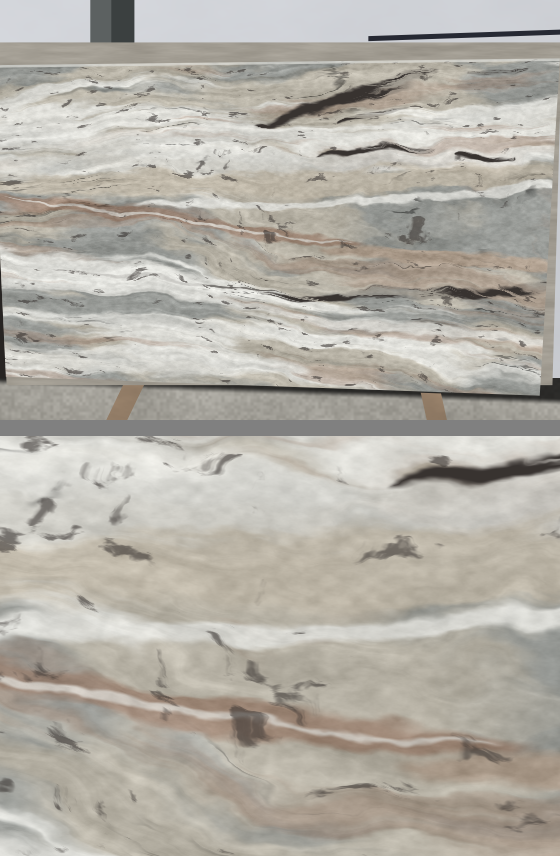
Top: the whole. Bottom: its middle third, enlarged.
Reproduce this texture procedurally as a Shadertoy shader.

```glsl
// A veined marble slab leaning in a workshop, with wall, floor and wooden blocks.

const vec3 WHITE = vec3(0.87, 0.87, 0.85);
const vec3 BEIGE = vec3(0.72, 0.70, 0.65);
const vec3 CREAM = vec3(0.76, 0.73, 0.67);
const vec3 GREY  = vec3(0.58, 0.59, 0.575);
const vec3 RUST  = vec3(0.60, 0.49, 0.42);
const vec3 DARK  = vec3(0.22, 0.20, 0.19);
const vec3 WALL  = vec3(0.83, 0.84, 0.86);
const vec3 FLOOR = vec3(0.64, 0.63, 0.60);
const vec3 WOOD  = vec3(0.60, 0.51, 0.42);
const float FOLD = 0.11;       // strength of the large folds
const float RIPPLE = 0.035;    // strength of the small folds
const float GRAIN = 0.13;      // contrast of the fine speckle

float hash(vec2 p) {
    return fract(sin(dot(p, vec2(127.1, 311.7))) * 43758.5453);
}

float noise(vec2 p) {
    vec2 i = floor(p), f = fract(p);
    f = f * f * (3.0 - 2.0 * f);
    return mix(mix(hash(i), hash(i + vec2(1, 0)), f.x),
               mix(hash(i + vec2(0, 1)), hash(i + vec2(1, 1)), f.x), f.y);
}

float fbm(vec2 p) {
    float sum = 0.0, amp = 0.5;
    for (int i = 0; i < 5; i++) {
        sum += amp * noise(p);
        p = mat2(1.9, 0.25, -0.25, 2.1) * p + 17.3;
        amp *= 0.5;
    }
    return sum / 0.97;
}

// Antialiased mask, 1 where d is positive
float inside(float d) {
    return clamp(d * iResolution.y + 0.5, 0.0, 1.0);
}

// Tapered, bent and ragged streak running from a to b
float seam(vec2 p, vec2 a, vec2 b, float bend, float width) {
    float t = (p.x - a.x) / (b.x - a.x);
    float arch = clamp(4.0 * t * (1.0 - t), 0.0, 1.0);
    float ragged = 0.2 + 1.6 * fbm(p * vec2(9.0, 45.0) + a * 31.0);
    float w = width * sqrt(arch) * ragged;
    float d = abs(p.y - mix(a.y, b.y, t) - bend * arch) - w;
    float soft = 0.25 * width + 0.001;
    return (1.0 - smoothstep(-soft, soft, d)) * smoothstep(0.0, 0.12, arch);
}

vec3 marble(vec2 p) {
    // Folded layer coordinates: the lower layers dip to the right, the upper rise
    float fold = fbm(p * vec2(2.6, 4.5) + 3.0) - 0.5;
    float ripple = fbm(p * vec2(11.0, 17.0)) - 0.5;
    float dip = mix(0.14, -0.07, smoothstep(0.3, 0.7, p.y));
    vec2 q = vec2(p.x + 0.15 * fold, p.y + dip * p.x + FOLD * fold + RIPPLE * ripple);
    vec2 s = p + vec2(0.0, 0.04 * fold + 0.035 * ripple);

    // Mixed layers of beige, grey and white
    float greyField = fbm(q * vec2(3.2, 15.0) + 40.0);
    float whiteField = fbm(q * vec2(2.6, 21.0) + 9.0);
    float strata = fbm(q * vec2(5.0, 85.0));
    vec3 col = mix(BEIGE, GREY, smoothstep(0.44, 0.59, greyField));
    col = mix(col, WHITE, 0.9 * smoothstep(0.51, 0.65, whiteField));
    col = mix(col, RUST, 0.4 * smoothstep(0.57, 0.72, fbm(q * vec2(2.5, 30.0) + 70.0)));

    // Broad pale and warm bands
    col = mix(col, WHITE, 0.75 * seam(s, vec2(-0.3, 0.69), vec2(0.75, 0.62), 0.0, 0.030));
    col = mix(col, WHITE, 0.75 * seam(s, vec2(-0.2, 0.61), vec2(1.6, 0.65), -0.02, 0.030));
    col = mix(col, CREAM, 0.9 * seam(s, vec2(-0.3, 0.56), vec2(1.7, 0.61), -0.02, 0.030));
    col = mix(col, WHITE, 0.9 * seam(s, vec2(0.3, 0.50), vec2(1.6, 0.58), -0.01, 0.011));
    col = mix(col, WHITE, 0.95 * seam(s, vec2(-0.3, 0.43), vec2(0.9, 0.25), 0.0, 0.022));
    col = mix(col, WHITE, 0.8 * seam(s, vec2(0.4, 0.29), vec2(1.5, 0.17), -0.02, 0.014));
    col = mix(col, WHITE, 0.8 * seam(s, vec2(-0.2, 0.27), vec2(1.2, 0.15), 0.0, 0.013));
    col = mix(col, WHITE, 0.8 * seam(s, vec2(-0.3, 0.16), vec2(0.75, 0.11), 0.0, 0.028));
    col = mix(col, RUST, 0.75 * seam(s, vec2(-0.3, 0.565), vec2(0.88, 0.425), -0.01, 0.014));
    col = mix(col, WHITE, 0.7 * seam(s, vec2(0.0, 0.525), vec2(0.85, 0.43), -0.01, 0.003));
    col = mix(col, mix(RUST, CREAM, 0.6), seam(s, vec2(0.75, 0.42), vec2(1.5, 0.33), 0.0, 0.019));

    // Fine lines and speckle
    float thread = 1.0 - smoothstep(0.0, 0.025, abs(fbm(q * vec2(3.0, 24.0) + 5.0) - 0.5));
    float patches = smoothstep(0.48, 0.68, fbm(p * vec2(5.0, 9.0) + 21.0));
    col *= 1.0 - 0.38 * thread * patches;
    col += 0.24 * (strata - 0.5);
    col += GRAIN * (fbm(p * vec2(85.0, 125.0)) - 0.5);
    float pits = smoothstep(0.68, 0.80, fbm(q * vec2(28.0, 80.0) + 12.0));
    col = mix(col, DARK, 0.6 * pits);

    // Dark veins, broken up by the strata
    float vein = seam(s, vec2(0.60, 0.695), vec2(1.05, 0.83), 0.006, 0.017);
    vein = max(vein, seam(s, vec2(0.80, 0.71), vec2(0.98, 0.75), 0.0, 0.006));
    vein = max(vein, seam(s, vec2(0.75, 0.635), vec2(1.04, 0.655), 0.004, 0.008));
    vein = max(vein, seam(s, vec2(1.08, 0.633), vec2(1.23, 0.63), 0.0, 0.007));
    vein = max(vein, seam(s, vec2(1.11, 0.825), vec2(1.26, 0.832), 0.0, 0.006));
    vec2 wave = s + vec2(0.0, 0.010 * sin(14.0 * s.x - 1.5));
    vein = max(vein, seam(wave, vec2(0.60, 0.305), vec2(1.40, 0.315), -0.015, 0.011));
    vein = max(vein, 0.6 * seam(s, vec2(0.12, 0.36), vec2(0.70, 0.30), -0.01, 0.003));
    return mix(col, DARK, vein * (1.0 - 0.75 * smoothstep(0.50, 0.62, strata)));
}

void mainImage(out vec4 fragColor, in vec2 fragCoord) {
    vec2 p = fragCoord / iResolution.y;
    p.x *= 1.3333 * iResolution.y / iResolution.x;
    float cloud = fbm(p * vec2(9.0, 14.0));

    // Wall with pillar and railing
    vec3 col = WALL + 0.03 * (p.y - 0.95) - 0.02 * p.x + 0.02 * (cloud - 0.5);
    float pillar = inside(p.x - 0.215) * inside(0.320 - p.x);
    col = mix(col, mix(vec3(0.36, 0.38, 0.38), vec3(0.23, 0.25, 0.25), inside(p.x - 0.265)), pillar);
    float rail = abs(p.y - 0.908 - 0.034 * (p.x - 0.877));
    col = mix(col, vec3(0.15, 0.16, 0.20), inside(0.006 - rail) * inside(p.x - 0.877));

    // Floor, contact shadow and wooden blocks
    float bottom = 0.1035 - 0.0355 * p.x;
    float gap = bottom - p.y;
    vec3 ground = FLOOR + 0.16 * (cloud - 0.5) + 0.08 * (noise(p * 130.0) - 0.5);
    ground *= mix(0.25, 1.0, smoothstep(0.004, 0.022, gap));
    float blocks = inside(0.025 - abs(p.x - 0.278 - 0.48 * p.y));
    blocks = max(blocks, inside(0.024 - abs(p.x - 1.040 + 0.22 * p.y)));
    ground = mix(ground, WOOD * (0.85 + 0.3 * cloud), blocks * inside(gap - 0.003));
    col = mix(col, ground, inside(0.10 - p.y));
    col = mix(col, DARK * 0.7, inside(0.02 - p.x) * inside(0.4 - p.y) * inside(p.y - 0.10));

    // Slab standing behind
    float back = inside(0.899 - p.y) * inside(p.y - 0.083) * inside(1.313 + 0.028 * p.y - p.x);
    vec3 backStone = vec3(0.63, 0.61, 0.57) + 0.14 * (fbm(p * vec2(12.0, 70.0)) - 0.5);
    col = mix(col, backStone, back * inside(p.x - 0.02 + 0.05 * p.y));

    // Front slab with a pale upper edge
    float top = 0.845 + 0.012 * p.x - p.y;
    float right = 1.2816 + 0.0597 * p.y - p.x;
    float slab = inside(top) * inside(-gap) * inside(right) * inside(p.x - 0.0187 + 0.0467 * p.y);
    vec3 stone = mix(marble(p), WHITE, 0.7 * inside(0.006 - top));
    col = mix(col, stone, slab);
    fragColor = vec4(clamp(col, 0.0, 1.0), 1.0);
}
```
